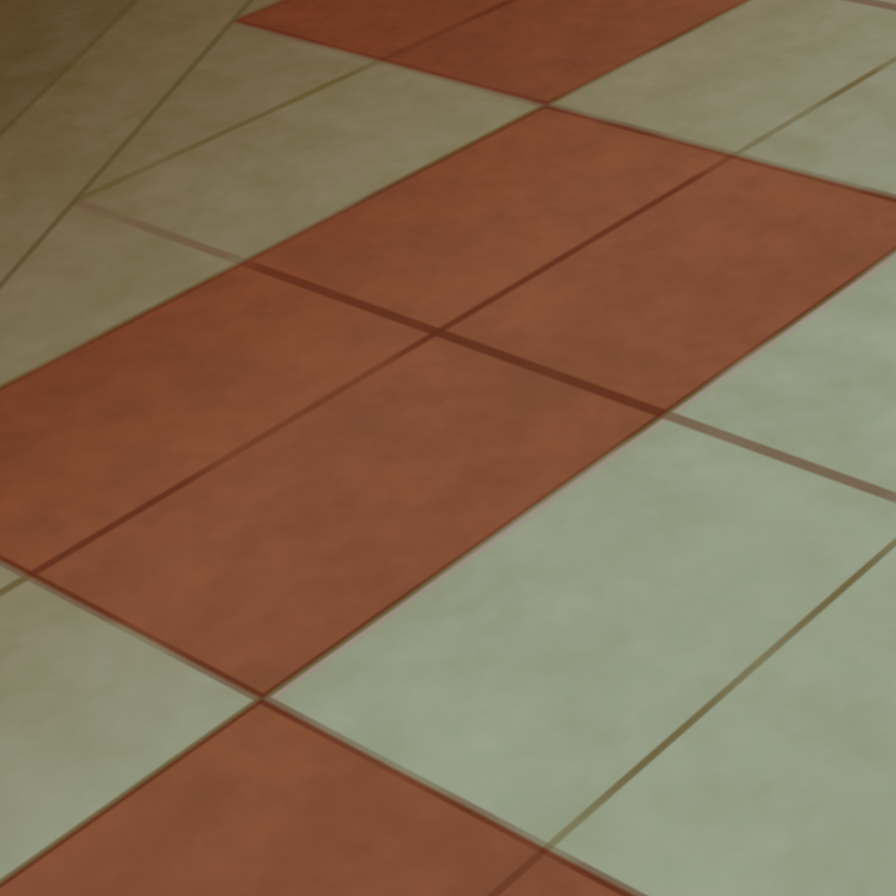
This texture is drawn by a Shadertoy shader. Its source:

```glsl
// A tiled floor seen in perspective: checkered blocks of 2x2 terracotta and
// pale stone tiles, cut by a diagonal border strip at the far left corner.
// A homography takes the canvas to tile units; joints and wear are drawn there.

// Tile units to canvas (y down): columns are u axis, v axis and origin.
const mat3 FLOOR = mat3(0.1589, 0.0453, -0.062,
                       -0.3730, 0.1378, -0.128,
                        0.6094, 0.1172, 1.0);
const vec2 JOINT_HALF_WIDTH = vec2(0.0019, 0.0033); // lines of constant u, v
const float SOFTNESS = 0.0028;
const float BORDER_START = 2.0;
const float BORDER_END = 2.69;

const vec3 STONE_FAR  = vec3(0.36, 0.27, 0.15);
const vec3 STONE_MID  = vec3(0.50, 0.46, 0.35);
const vec3 STONE_NEAR = vec3(0.585, 0.617, 0.527);
const vec3 CLAY_FAR   = vec3(0.43, 0.215, 0.125);
const vec3 CLAY_NEAR  = vec3(0.515, 0.312, 0.212);
const vec3 CLAY_JOINT = vec3(0.36, 0.17, 0.10);
const vec3 STONE_JOINT_U = vec3(0.38, 0.32, 0.17);
const vec3 STONE_JOINT_V = vec3(0.43, 0.33, 0.25);
const vec3 EDGE_GLINT = vec3(0.64, 0.53, 0.52);

float hash(vec2 p) {
    vec3 q = fract(p.xyx * vec3(0.1031, 0.1030, 0.0973));
    q += dot(q, q.yzx + 33.33);
    return fract((q.x + q.y) * q.z);
}

float noise(vec2 p) {
    vec2 i = floor(p), f = fract(p);
    f = f * f * (3.0 - 2.0 * f);
    return mix(mix(hash(i), hash(i + vec2(1, 0)), f.x),
               mix(hash(i + vec2(0, 1)), hash(i + vec2(1, 1)), f.x), f.y);
}

float fbm(vec2 p) {
    float sum = 0.0, amp = 0.5;
    for (int i = 0; i < 4; i++) {
        sum += amp * noise(p);
        p = mat2(1.6, 1.2, -1.2, 1.6) * p + 7.3;
        amp *= 0.5;
    }
    return sum;
}

// Length of the gradient per canvas unit
float slope(float value) {
    return length(vec2(dFdx(value), dFdy(value))) * iResolution.y;
}

float stroke(float dist, float halfWidth) {
    return 1.0 - smoothstep(halfWidth - SOFTNESS * 0.5, halfWidth + SOFTNESS, dist);
}

// Signed triangle wave, positive over (0, 2) and negative over (2, 4)
vec2 blockWave(vec2 p) {
    return abs(mod(p - 1.0, 4.0) - 2.0) - 1.0;
}

void mainImage(out vec4 fragColor, in vec2 fragCoord) {
    vec2 canvas = fragCoord / iResolution.xy;
    canvas.y = 1.0 - canvas.y;
    vec3 projected = inverse(FLOOR) * vec3(canvas, 1.0);
    vec2 uv = projected.xy / projected.z;
    float nearness = projected.z;
    vec2 grad = vec2(slope(uv.x), slope(uv.y));
    float diagonal = uv.y - uv.x;
    float diagonalGrad = slope(diagonal);

    // Checker of blocks, replaced by plain stone in the border
    vec2 side = clamp(blockWave(uv) / (grad * SOFTNESS * 0.7), -1.0, 1.0);
    float borderDist = (diagonal - BORDER_START) / diagonalGrad;
    float inside = 1.0 - smoothstep(-SOFTNESS, SOFTNESS, borderDist);
    float clay = (0.5 + 0.5 * side.x * side.y) * inside;

    // Light grows from the far left corner to the near right one
    float light = 0.5 * canvas.x + 0.65 * canvas.y;
    vec3 stone = mix(STONE_FAR, STONE_MID, smoothstep(-0.08, 0.38, light));
    stone = mix(stone, STONE_NEAR, smoothstep(0.3, 0.8, light));
    stone *= 1.0 - 0.06 * smoothstep(-SOFTNESS, SOFTNESS,
                                     (diagonal - BORDER_END) / diagonalGrad);
    vec3 terracotta = mix(CLAY_FAR, CLAY_NEAR, smoothstep(0.15, 0.55, light));

    // Mottling, and a slight tint for each tile
    float blotch = fbm(uv * vec2(5.0, 9.0)) - 0.47;
    float grain = fbm(uv * vec2(16.0, 26.0) + 40.0) - 0.47;
    float tint = (hash(floor(uv) + 17.0) - 0.5) * inside;
    stone += blotch * vec3(0.045, 0.05, 0.07) + grain * vec3(0.03, 0.025, 0.045);
    stone *= 1.0 + 0.02 * tint;
    terracotta += blotch * vec3(0.06, 0.03, 0.02) + grain * vec3(0.035, 0.03, 0.025);
    terracotta *= 1.0 + 0.035 * tint;
    vec3 color = mix(stone, terracotta, clay);

    // Pale glint on the stone side of the nearer block edges
    vec2 toBlockEdge = uv - 2.0 * round(uv * 0.5);
    float glint = stroke(abs(toBlockEdge.x / grad.x - 0.004 * nearness), 0.002);
    glint *= (1.0 - clay) * inside * smoothstep(0.4, 0.65, light);
    color = mix(color, EDGE_GLINT, 0.55 * glint);

    // Joints between tiles, unevenly worn
    vec2 jointDist = abs(uv - round(uv)) / grad;
    float wear = 0.55 + 0.45 * smoothstep(0.25, 0.65, noise(uv * 4.0 + 9.0));
    float jointU = stroke(jointDist.x, JOINT_HALF_WIDTH.x * nearness) * inside;
    float jointV = stroke(jointDist.y, JOINT_HALF_WIDTH.y * nearness) * inside;
    color = mix(color, mix(STONE_JOINT_U, CLAY_JOINT, clay), jointU * wear * 0.75);
    color = mix(color, mix(STONE_JOINT_V, CLAY_JOINT, clay), jointV * wear * 0.75);

    // Joints on both sides of the border strip
    float borderEndDist = abs(diagonal - BORDER_END) / diagonalGrad;
    float borderJoint = stroke(min(abs(borderDist), borderEndDist), JOINT_HALF_WIDTH.x);
    color = mix(color, STONE_JOINT_U * 0.85, borderJoint * 0.65);

    fragColor = vec4(color, 1.0);
}
```
